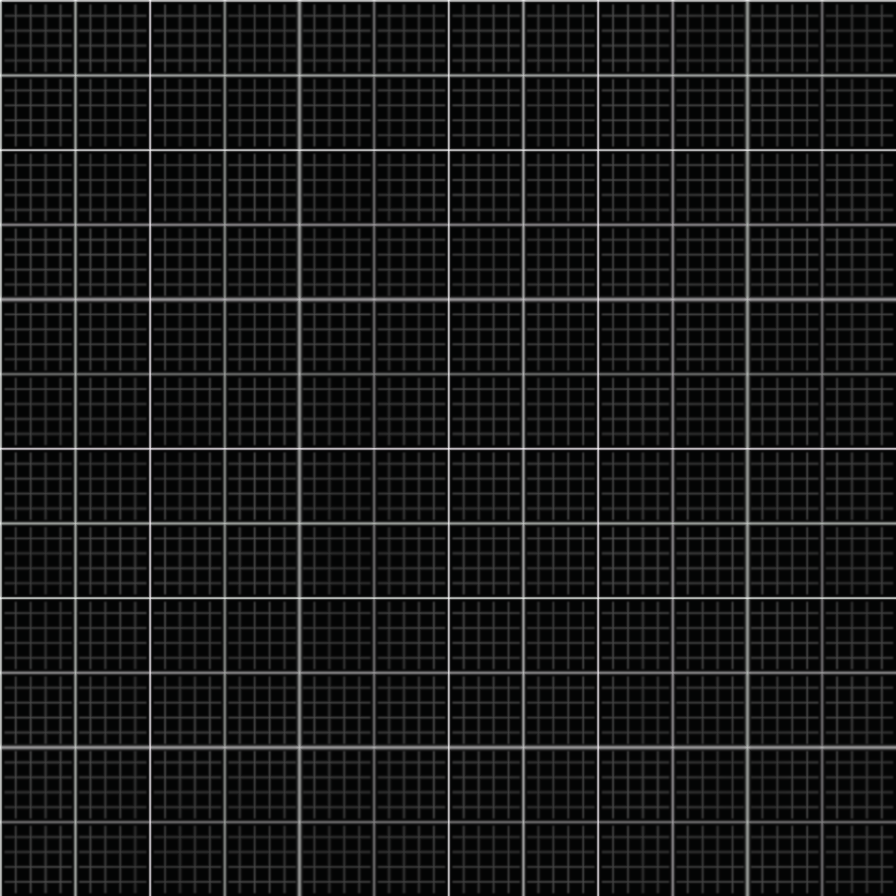
A WebGL 1 fragment shader for this pattern:

```glsl
precision highp float;
// Black graph paper: soft grey major lines, each cell ruled into five by faint minor lines.

uniform vec2 u_resolution;

const float MAJOR_COUNT = 12.0;
const float MINOR_PER_MAJOR = 5.0;
const float BEAT = 6.0;                // major lines per cycle of line weight
const float WIDE_INDEX = 4.0;          // line in each cycle that is widest
const float LINE_OFFSET = 0.0009;
const float SHARP_WIDTH = 0.0013;
const float SOFT_WIDTH = 0.0019;
const float WIDE_WIDTH = 0.0025;
const float MINOR_WIDTH = 0.0018;
const float MINOR_LEVEL = 0.175;
const float MINOR_SPREAD = 0.35;       // variation between minor lines
const float CROSSING_GAIN = 0.3;
const float FADE_SCALE = 9.0;
const float FADE_AMOUNT = 0.3;
const float TINT_AMOUNT = 0.035;
const vec3 PAPER = vec3(0.013, 0.014, 0.014);

float hash(vec2 p) {
  return fract(sin(dot(p, vec2(127.1, 311.7))) * 43758.55);
}

float cornerSlope(vec2 cell, vec2 delta) {
  float angle = 6.2832 * hash(cell);
  return dot(vec2(cos(angle), sin(angle)), delta);
}

float gradientNoise(vec2 p) {
  vec2 i = floor(p);
  vec2 f = fract(p);
  vec2 u = f * f * (3.0 - 2.0 * f);
  vec2 e = vec2(1.0, 0.0);
  float low = mix(cornerSlope(i, f), cornerSlope(i + e.xy, f - e.xy), u.x);
  float high = mix(cornerSlope(i + e.yx, f - e.yx), cornerSlope(i + e.xx, f - e.xx), u.x);
  return mix(low, high, u.y);
}

// Soft line profile, never thinner than the pixel grid can show
float softLine(float distance, float width, float pixel) {
  float w = max(width, 0.6 * pixel);
  return width / w * exp(-distance * distance / (w * w));
}

// Signed distance to the nearest of count evenly spaced lines, and its index
vec2 nearestLine(float x, float count) {
  float index = floor(x * count + 0.5);
  return vec2(x - index / count, index);
}

// Even lines are bright and sharp, odd ones dim and soft, one per cycle is wide
float majorLine(float x, float pixel) {
  vec2 line = nearestLine(x, MAJOR_COUNT);
  float phase = mod(line.y + 0.5, BEAT) - 0.5;
  float odd = step(0.5, mod(line.y + 0.25, 2.0) - 0.5);
  float wide = 1.0 - step(0.5, abs(phase - WIDE_INDEX));
  float level = mix(0.78, 0.62 - 0.05 * phase, odd);
  float width = mix(SHARP_WIDTH, SOFT_WIDTH, odd);
  level = mix(level, 0.55, wide);
  width = mix(width, WIDE_WIDTH, wide);
  float inside = step(line.y, MAJOR_COUNT - 0.5);
  return inside * level * softLine(line.x, width, pixel);
}

float minorLine(float x, float seed, float pixel) {
  vec2 line = nearestLine(x, MAJOR_COUNT * MINOR_PER_MAJOR);
  float vary = hash(vec2(line.y, seed)) - 0.5;
  float level = MINOR_LEVEL * (1.0 + MINOR_SPREAD * vary);
  float width = MINOR_WIDTH * (1.0 - MINOR_SPREAD * vary);
  float between = step(0.5, mod(line.y + 0.25, MINOR_PER_MAJOR));
  return between * level * softLine(line.x, width, pixel);
}

float crossed(float a, float b) {
  return max(a, b) + CROSSING_GAIN * min(a, b);
}

vec3 lineTint(float x, float seed) {
  float t = hash(vec2(nearestLine(x, MAJOR_COUNT).y, seed)) - 0.5;
  return 1.0 + TINT_AMOUNT * vec3(t, -t, t);
}

void main() {
  float pixel = 1.0 / min(u_resolution.x, u_resolution.y);
  vec2 uv = gl_FragCoord.xy / u_resolution;
  vec2 p = vec2(uv.x, 1.0 - uv.y) - LINE_OFFSET;   // ruled from the top left

  // Faint minor rules, fading in patches and stopping short of major lines
  float minor = crossed(minorLine(p.x, 3.0, pixel), minorLine(p.y, 7.0, pixel));
  vec2 gap = abs(vec2(nearestLine(p.x, MAJOR_COUNT).x, nearestLine(p.y, MAJOR_COUNT).x));
  minor *= smoothstep(0.002, 0.006, min(gap.x, gap.y));
  minor *= 1.0 + FADE_AMOUNT * gradientNoise(p * FADE_SCALE);

  // Major rules, each with a slight tint
  float across = majorLine(p.x, pixel);
  float down = majorLine(p.y, pixel);
  vec3 tint = across > down ? lineTint(p.x, 11.0) : lineTint(p.y, 17.0);
  vec3 major = crossed(across, down) * tint;

  gl_FragColor = vec4(PAPER + minor + major, 1.0);
}
```
